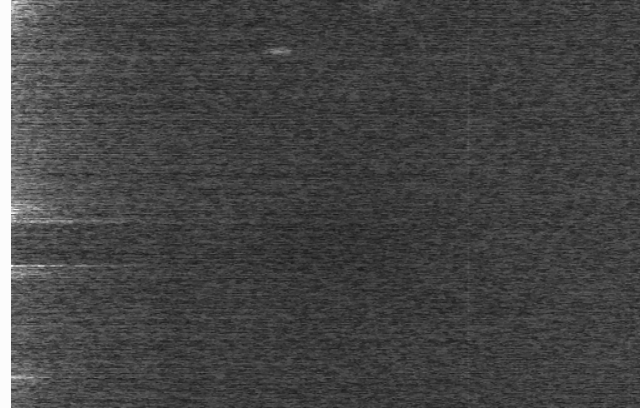
This texture is drawn by a Shadertoy shader. Its source:

```glsl
// Grey spectrogram: fine horizontal grain, flares from the left edge, white margin.
#define ROWS 326.0         // scan lines over the height
#define DASHES 105.0       // long grains over the width
#define SPECKS 260.0       // short grains over the width
#define GRAIN 0.84         // relative contrast of the grains
#define STREAK 0.20        // relative contrast of whole lines
#define BASE_GREY 0.229
#define MARGIN 0.0171      // width of the white strip
#define WHITE 0.99
#define FLARES 7

// y, half height, length, strength
const vec4 flares[FLARES] = vec4[FLARES](
    vec4(0.457, 0.0016, 0.130, 0.62),
    vec4(0.348, 0.0016, 0.090, 0.58),
    vec4(0.074, 0.0030, 0.035, 0.45),
    vec4(0.480, 0.0270, 0.045, 0.30),
    vec4(0.332, 0.0140, 0.050, 0.24),
    vec4(0.985, 0.0450, 0.030, 0.32),
    vec4(0.075, 0.0250, 0.040, 0.12));

float hash(vec2 p) {
    vec3 q = fract(p.xyx * 0.1031);
    q += dot(q, q.yzx + 33.33);
    return fract((q.x + q.y) * q.z);
}

// Dashes along one line, centred on zero
float dashNoise(float x, float row, float seed) {
    x += hash(vec2(row, seed)) * 7.0;
    float cell = floor(x);
    float blend = smoothstep(0.25, 0.75, x - cell);
    vec2 key = vec2(cell + seed * 37.0, row + seed * 11.0);
    return mix(hash(key), hash(key + vec2(1.0, 0.0)), blend) - 0.5;
}

// Soft spot with separate half width and half height
float spot(vec2 p, vec2 centre, vec2 size) {
    vec2 d = (p - centre) / size;
    return exp(-dot(d, d));
}

// Smooth brightness without grain
float shade(vec2 p) {
    float x = max(p.x - MARGIN, 0.0);
    float leftGlow = 0.12 * exp(-x / 0.06) + 0.09 * exp(-x / 0.20);
    leftGlow *= mix(0.68, 1.0, smoothstep(0.38, 0.50, p.y));
    leftGlow *= 1.0 - 0.35 * spot(vec2(0.0, p.y), vec2(0.0, 0.40), vec2(1.0, 0.04));
    float grey = BASE_GREY + leftGlow + 0.022 * smoothstep(0.55, 1.0, p.x);

    for (int i = 0; i < FLARES; i++) {
        vec4 f = flares[i];
        float d = (p.y - f.x) / f.y;
        grey += f.w * exp(-d * d - x / f.z);
    }

    // Isolated echoes and dim areas
    grey += 0.25 * spot(p, vec2(0.436, 0.875), vec2(0.018, 0.008));
    grey += 0.07 * spot(p, vec2(0.595, 0.980), vec2(0.025, 0.015));
    grey += 0.03 * spot(p, vec2(0.545, 0.800), vec2(0.025, 0.025));
    grey -= 0.025 * spot(p, vec2(0.530, 0.420), vec2(0.140, 0.150));

    // Faint upright lines and bands
    grey += 0.035 * spot(vec2(p.x, 0.0), vec2(0.732, 0.0), vec2(0.0018, 1.0));
    grey += 0.020 * spot(vec2(p.x, 0.0), vec2(0.983, 0.0), vec2(0.0018, 1.0));
    grey -= 0.014 * spot(vec2(p.x, 0.0), vec2(0.275, 0.0), vec2(0.018, 1.0));
    return grey;
}

// Brightness of one scan line at x
float scanLine(float x, float row) {
    float grain = 0.65 * dashNoise(x * DASHES, row, 1.0)
                + 0.45 * dashNoise(x * SPECKS, row, 2.0);
    float streak = hash(vec2(row, 91.0)) - 0.5;
    streak *= mix(1.5, 0.7, smoothstep(0.0, 0.7, x));
    streak += 0.7 * dashNoise(x * 6.0, row, 3.0);
    float y = (row + 0.5) / ROWS;
    return shade(vec2(x, y)) * (1.0 + GRAIN * grain + STREAK * streak);
}

void mainImage(out vec4 fragColor, in vec2 fragCoord) {
    vec2 uv = fragCoord / iResolution.xy;

    // Blend neighbouring lines over one pixel
    float y = uv.y * ROWS - 0.5;
    float row = floor(y);
    float footprint = min(1.0, ROWS / iResolution.y);
    float blend = clamp((y - row - 0.5) / footprint + 0.5, 0.0, 1.0);
    float grey = mix(scanLine(uv.x, row), scanLine(uv.x, row + 1.0), blend);

    // White margin on the left
    float pixel = 1.0 / iResolution.x;
    float inside = smoothstep(-0.5 * pixel, 0.5 * pixel, uv.x - MARGIN);
    grey = mix(WHITE, clamp(grey, 0.0, WHITE), inside);
    fragColor = vec4(vec3(grey), 1.0);
}
```
